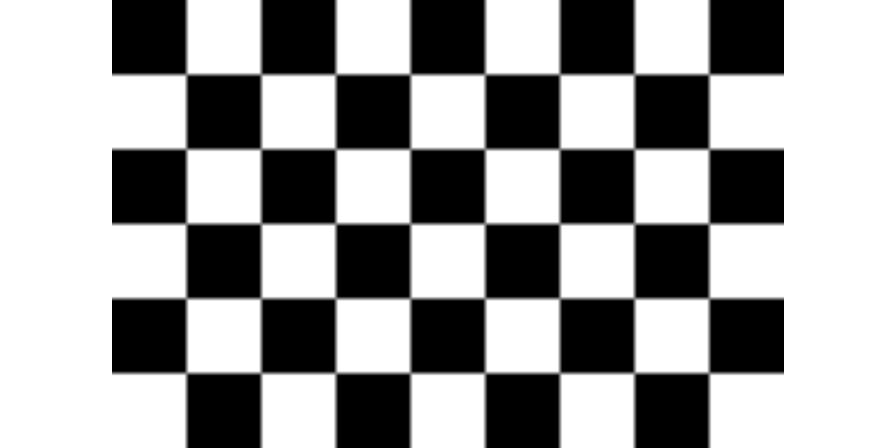
Give the GLSL for this pattern, as a Shadertoy shader.

```glsl
// A black and white checkerboard centred between plain white side margins.
// Each axis gives a wave of -1 and +1 that ramps softly across inner cell
// borders; the product of the two waves picks the colour of the cell.

const vec2 CELLS = vec2(9.0, 6.0);    // cells across and down
const float RAMP_HALF = 1.0 / 32.0;   // half width of the soft border, in cells
const vec3 DARK = vec3(0.0);
const vec3 LIGHT = vec3(1.0);

// Alternating sign per cell, blended across the nearest inner border only.
vec2 alternatingWave(vec2 p, float halfWidth) {
    vec2 border = clamp(floor(p + 0.5), vec2(1.0), CELLS - 1.0);
    vec2 parity = 1.0 - 2.0 * mod(border, 2.0);
    return parity * clamp((p - border) / halfWidth, -1.0, 1.0);
}

// Coverage of the board between its left and right sides.
float boardMask(float x, float pixel) {
    float inside = min(x, CELLS.x - x);
    return clamp(inside / pixel + 0.5, 0.0, 1.0);
}

void mainImage(out vec4 fragColor, in vec2 fragCoord) {
    // Cell units, with the board centred and filling the canvas height
    float pixel = CELLS.y / iResolution.y;
    vec2 p = (fragCoord - 0.5 * iResolution.xy) * pixel + 0.5 * CELLS;

    // Checker: cells with an even column and row sum are light
    vec2 wave = alternatingWave(p, max(RAMP_HALF, 0.5 * pixel));
    float lightness = 0.5 + 0.5 * wave.x * wave.y;

    // Side margins
    lightness = mix(1.0, lightness, boardMask(p.x, pixel));

    fragColor = vec4(mix(DARK, LIGHT, lightness), 1.0);
}
```
